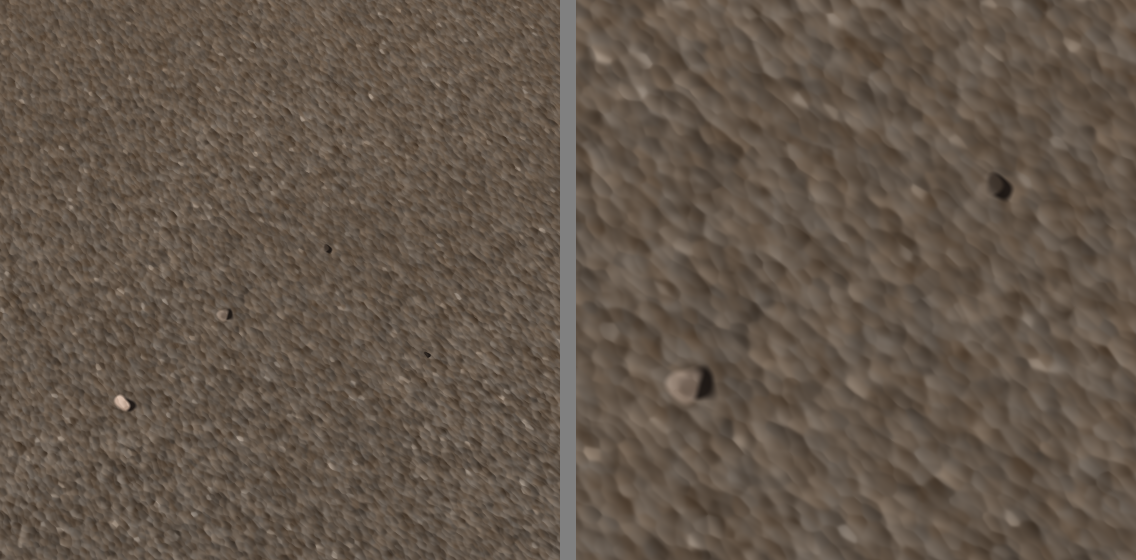
Left: the whole. Right: its middle third, enlarged.
Give the GLSL for this texture, as a Shadertoy shader.

```glsl
// Fine sandy asphalt in low side light, with soft slanted grains and a few shadowed pebbles.

const vec3  BASE_COLOR    = vec3(0.387, 0.336, 0.288);
const vec3  WARM_TINT     = vec3(0.016, 0.000, -0.015);
const vec3  PEBBLE_COLOR  = vec3(0.76, 0.66, 0.59);
const vec3  SHADOW_COLOR  = vec3(0.09, 0.07, 0.06);
const vec2  GRAIN_AXIS    = vec2(0.75, -0.66);  // long direction of the grains
const vec2  GRAIN_DENSITY = vec2(70.0, 112.0);  // grains per canvas, along and across
const float FINE_SCALE    = 1.55;
const float COARSE_TONE   = 0.120;
const float FINE_TONE     = 0.095;
const float RELIEF        = 0.085;
const float BLEND         = 5.5;                // higher gives crisper grain borders
const float SPECK_SHARE   = 0.012;
const float SPECK_TONE    = 0.150;
const float PATCH_TONE    = 0.0045;
const float PEBBLE_RADIUS = 0.0135;
const int   PEBBLE_COUNT  = 4;

vec3 hash3(vec2 p) {
    vec3 h = fract(p.xyx * vec3(0.1031, 0.1030, 0.0973));
    h += dot(h, h.yxz + 33.33);
    return fract((h.xxy + h.yzz) * h.zyx);
}

// Smooth cellular noise: x = grain tone, y = lit side, z = grain hue, w = bright speck
vec4 grains(vec2 p) {
    vec2 cell = floor(p), local = fract(p);
    vec4 sum = vec4(0.0);
    float total = 0.0;
    for (int j = -1; j <= 1; j++)
    for (int i = -1; i <= 1; i++) {
        vec2 corner = vec2(i, j);
        vec3 shape = hash3(cell + corner);
        vec3 look = hash3(cell + corner + 57.0);
        vec2 d = local - corner - shape.xy;
        float weight = exp(-BLEND * dot(d, d));
        float speck = step(1.0 - SPECK_SHARE, look.y);
        sum += weight * vec4(shape.z - 0.5, -d.y - 0.3 * d.x, look.x - 0.5, speck);
        total += weight;
    }
    return sum / total;
}

// Broad uneven patches from layered sines
float patches(vec2 p) {
    float sum = 0.0, weight = 1.0;
    for (int i = 0; i < 4; i++) {
        sum += weight * sin(p.x * 6.0 + 2.0 * sin(p.y * 5.0 + float(i)));
        p = mat2(0.8, 0.6, -0.6, 0.8) * p * 1.7 + 1.3;
        weight *= 0.75;
    }
    return sum;
}

// Turns the surface to the grain axes and shrinks the grains with distance
vec2 grainSpace(vec2 p) {
    vec2 q = vec2((p.x - 0.5) * (0.86 + 0.32 * p.y), p.y * (0.86 + 0.16 * p.y));
    vec2 across = vec2(-GRAIN_AXIS.y, GRAIN_AXIS.x);
    return vec2(dot(q, GRAIN_AXIS), dot(q, across)) * GRAIN_DENSITY + 100.0;
}

float softDisc(vec2 d, float radius) {
    return 1.0 - smoothstep(0.7 * radius, 1.25 * radius, length(d));
}

vec3 addPebbles(vec3 color, vec2 p, float grainTone) {
    for (int i = 0; i < PEBBLE_COUNT; i++) {
        float n = float(i);
        vec2 center = vec2(0.22 + 0.18 * n, 0.42 - 0.14 * cos(1.7 * n));
        float radius = PEBBLE_RADIUS * (1.0 - 0.2 * n);
        vec2 d = p - center;
        d += radius * 0.18 * sin(d.yx / radius * 2.5 + n * 2.0);
        vec2 slant = vec2(d.x + 0.35 * d.y, d.y * 1.05);
        float shadow = softDisc(slant - vec2(0.6, -0.05) * radius, radius * 0.95);
        float stone = softDisc(d + vec2(0.15, 0.0) * radius, radius * 0.95);
        vec3 stoneColor = mix(PEBBLE_COLOR, BASE_COLOR, min(n * 0.45, 1.0));
        stoneColor += 0.2 * grainTone - 0.05 * d.x / radius;
        color = mix(color, SHADOW_COLOR, shadow * 0.9);
        color = mix(color, stoneColor, stone * (1.0 - 0.25 * n));
    }
    return color;
}

void mainImage(out vec4 fragColor, in vec2 fragCoord) {
    vec2 p = fragCoord / iResolution.xy;
    vec2 q = grainSpace(p);
    vec4 coarse = grains(q);
    vec4 fine = grains(q * FINE_SCALE + 31.7);
    float broad = patches(p);

    // Grain tone and side light, stronger in the near lower part
    float contrast = mix(1.14, 0.86, p.y) * (1.0 + 0.06 * broad);
    float tone = COARSE_TONE * coarse.x + FINE_TONE * fine.x;
    tone += RELIEF * (coarse.y + 0.5 * fine.y) + SPECK_TONE * fine.w;

    vec3 color = BASE_COLOR + tone * contrast * vec3(1.0, 0.98, 0.95);
    color += PATCH_TONE * broad + 0.010 * (p.y - 0.5);
    color += WARM_TINT * (coarse.z + fine.z + 0.5 * (p.y - 0.5));

    color = addPebbles(color, p, fine.x);
    fragColor = vec4(clamp(color, 0.0, 1.0), 1.0);
}
```
